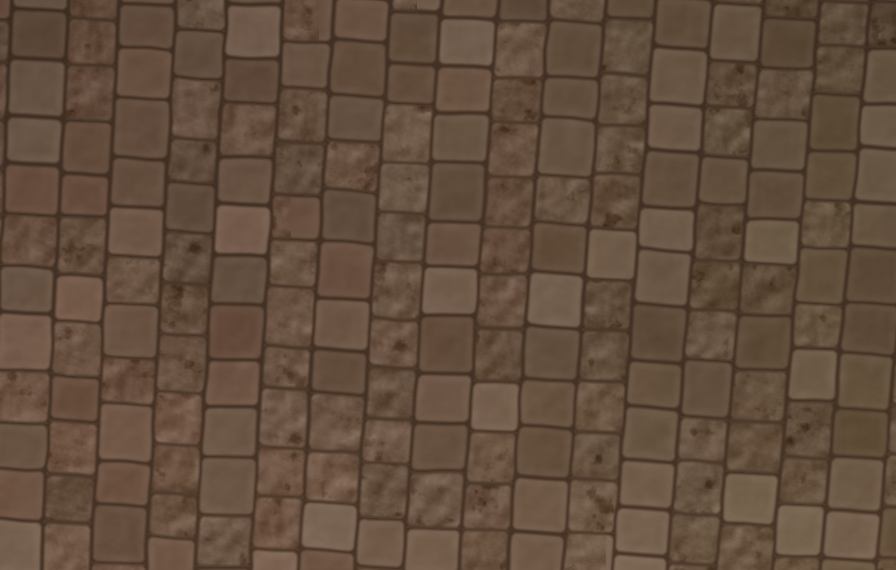
Reproduce this texture procedurally as a WebGL 1 fragment shader.

```glsl
precision highp float;
// Leaning columns of worn paving setts, wide and narrow columns in turn.
// Each column has its own row phase and jittered joints; every stone is a
// rounded box with a hashed tone and either a smooth or a chipped face.

uniform vec2 u_resolution;

// Layout, in units of the canvas height (x = value at bottom, y = at top)
const vec2 PAIR_START = vec2(-0.0242, 0.0215);
const vec2 PAIR_PITCH = vec2(0.1830, 0.1883);
const float WIDE_SHARE = 0.53;
const float ROWS = 11.2;
const float ROW_JITTER = 0.22;
const float ROW_TILT = 0.05;
const float WOBBLE = 0.0035;
const float JOINT_HALF = 0.0030;
const float CORNER = 0.009;
const float SOFTNESS = 0.0038;

// Surface
const vec3 STONE = vec3(0.416, 0.336, 0.272);
const vec3 JOINT = vec3(0.265, 0.195, 0.145);
const vec3 PINK = vec3(0.030, -0.002, -0.004);
const vec3 OLIVE = vec3(-0.016, -0.008, -0.022);
const float TONE_RANGE = 0.085;
const float RELIEF = 0.19;
const float ROUGH_WIDE = 0.17;
const float ROUGH_NARROW = 0.88;

float hash(vec2 p) {
  return fract(sin(dot(p, vec2(127.1, 311.7))) * 43758.5453);
}

float noise(vec2 p) {
  vec2 i = floor(p);
  vec2 f = fract(p);
  f = f * f * (3.0 - 2.0 * f);
  return mix(mix(hash(i), hash(i + vec2(1.0, 0.0)), f.x),
             mix(hash(i + vec2(0.0, 1.0)), hash(i + 1.0), f.x), f.y);
}

float fbm(vec2 p) {
  float sum = 0.0;
  float gain = 0.5;
  for (int i = 0; i < 4; i++) {
    sum += gain * noise(p);
    p = p * 2.03 + 17.3;
    gain *= 0.5;
  }
  return sum;
}

float roundedBox(vec2 p, vec2 halfSize, float radius) {
  vec2 q = abs(p) - halfSize + radius;
  return length(max(q, 0.0)) + min(max(q.x, q.y), 0.0) - radius;
}

// Height of the joint below a row, in rows
float jointAt(float column, float row) {
  return row + ROW_JITTER * hash(vec2(column * 3.7 + 5.0, row));
}

void main() {
  vec2 uv = gl_FragCoord.xy / u_resolution.y;
  float across = gl_FragCoord.x / u_resolution.x;
  vec2 p = uv + WOBBLE * (vec2(noise(uv * 23.0), noise(uv * 23.0 + 40.0)) - 0.5);

  // Column: find the pair, then its wide or narrow half
  float pitch = mix(PAIR_PITCH.x, PAIR_PITCH.y, p.y);
  float pairs = (p.x - mix(PAIR_START.x, PAIR_START.y, p.y)) / pitch;
  float narrow = step(WIDE_SHARE, fract(pairs));
  float column = 2.0 * floor(pairs) + narrow;
  float middle = mix(WIDE_SHARE * 0.5, (1.0 + WIDE_SHARE) * 0.5, narrow);
  float halfWidth = 0.5 * pitch * mix(WIDE_SHARE, 1.0 - WIDE_SHARE, narrow);
  float localX = (fract(pairs) - middle) * pitch;

  // Row: the jittered joints decide which stone this is
  float tilt = ROW_TILT + 0.06 * (hash(vec2(column, 8.0)) - 0.5);
  float rows = (p.y + tilt * localX) * ROWS + hash(vec2(column, 2.0));
  float row = floor(rows);
  row -= step(rows, jointAt(column, row));
  float low = jointAt(column, row);
  float high = jointAt(column, row + 1.0);
  vec2 local = vec2(localX, (rows - 0.5 * (low + high)) / ROWS);
  vec2 halfSize = vec2(halfWidth, 0.5 * (high - low) / ROWS);
  vec2 id = vec2(column, row);

  // Stone outline, a little uneven in width
  halfSize -= JOINT_HALF * (0.8 + 0.5 * vec2(hash(id + 3.3), hash(id + 6.1)));
  float d = roundedBox(local, halfSize, CORNER);
  float soft = max(SOFTNESS, 1.0 / u_resolution.y);
  float cover = smoothstep(soft, -soft, d);

  // Stone tone: warmer at the left, olive at the right
  float chance = mix(ROUGH_WIDE, ROUGH_NARROW - 0.25 * across, narrow);
  float rough = step(hash(id + 11.7), chance);
  vec3 stone = STONE + TONE_RANGE * (hash(id + 21.0) - 0.5) * (1.0 - 0.4 * rough);
  stone += PINK * (1.0 - across) * hash(id + 31.0);
  stone += OLIVE * smoothstep(0.35, 1.0, across) * (0.4 + hash(id + 41.0));

  // Smooth faces carry a pale rim; chipped faces get relief and dark pits
  float rim = smoothstep(-0.018, -0.005, d);
  stone += 0.020 * rim * (1.0 - rough);
  vec2 grain = uv * 38.0 + 19.0 * vec2(hash(id + 51.0), hash(id + 61.0));
  float relief = fbm(grain) - fbm(grain + vec2(-0.35, 0.45));
  float pits = smoothstep(0.58, 0.78, fbm(grain * 0.9 + 70.0));
  stone += mix(0.035, RELIEF, rough) * relief - (0.012 + 0.10 * pits) * rough;
  stone += 0.035 * (fbm(uv * 30.0) - 0.47);

  // Rough stones have fainter joints between rows
  vec2 edge = halfSize - abs(local);
  float rowJoint = step(edge.y, edge.x);
  vec3 joint = mix(JOINT, STONE - 0.08, 0.45 * rough * rowJoint);
  vec3 color = mix(joint, stone, cover);

  // Broad light: brighter toward the bottom, dim at the top corners
  float shade = mix(1.03, 0.95, uv.y) + 0.08 * (noise(uv * 2.5 + 9.0) - 0.5);
  shade -= 0.10 * pow(abs(across - 0.5) * 2.0, 3.0) * uv.y;
  gl_FragColor = vec4(color * shade, 1.0);
}
```
